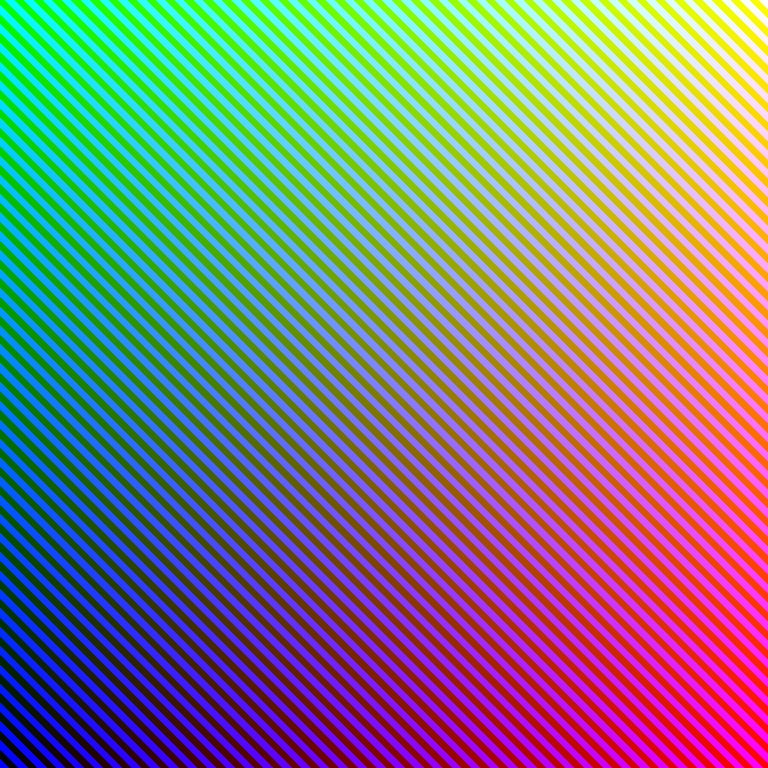
A Shadertoy shader for this pattern:

```glsl
#define STRIPES 40.744  // stripe periods along one canvas side
#define DUTY 0.5        // lit share of each period
#define EDGE 0.2        // width of the smoothed edge in pixel steps
#define STRIPE_BLUE 1.0 // blue level inside a stripe
#define GAP_BLUE 0.0    // blue level between stripes

// Coverage of the lit part of each period, which starts at whole phases
float stripeMask(float phase, float edgeWidth) {
    float fromCentre = abs(fract(phase - 0.5 * DUTY + 0.5) - 0.5);
    return clamp((0.5 * DUTY - fromCentre) / edgeWidth + 0.5, 0.0, 1.0);
}

void mainImage(out vec4 fragColor, in vec2 fragCoord) {
    vec2 uv = fragCoord / iResolution.xy;
    vec2 p = fragCoord / iResolution.y;

    // Falling diagonals: phase grows towards the upper right
    float phase = (p.x + p.y) * STRIPES;
    float stripe = stripeMask(phase, EDGE * STRIPES / iResolution.y);

    // Red rises to the right, green rises upwards, blue marks the stripes
    fragColor = vec4(uv, mix(GAP_BLUE, STRIPE_BLUE, stripe), 1.0);
}
```
